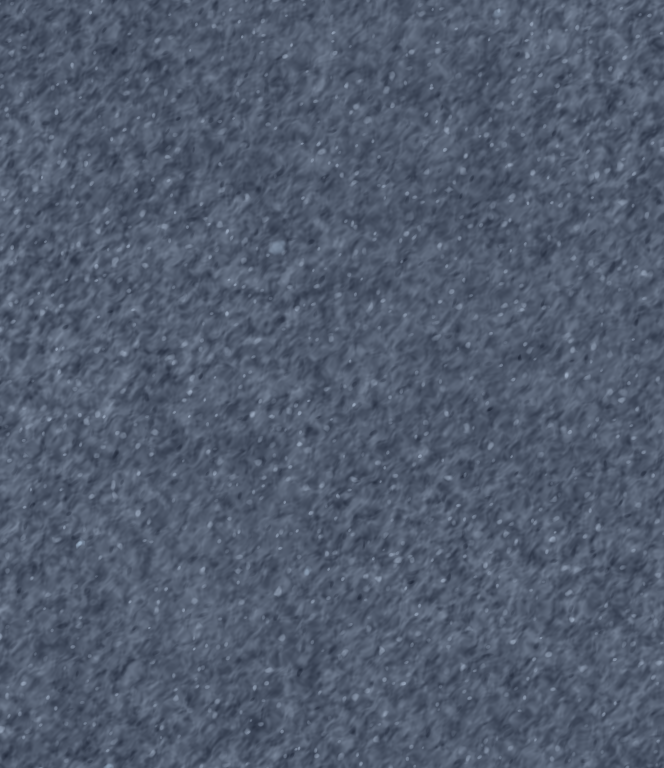
Reproduce this texture procedurally as a Shadertoy shader.

```glsl
// Slate-blue fine-grained stone with slanted grain, pale flecks and dark pits.

const vec3  BASE_COLOR  = vec3(0.313, 0.354, 0.425);
const vec3  TONE_TINT   = vec3(0.98, 1.03, 1.06);  // colour shift per unit of tone
const vec3  CHIP_COLOR  = vec3(0.60, 0.68, 0.77);
const float GRAIN_ANGLE = 0.86;                    // radians from horizontal
const float COARSE_GAIN = 0.052;
const float MEDIUM_GAIN = 0.064;
const float FINE_GAIN   = 0.036;
const float MOTTLE_GAIN = 0.022;
const float BROAD_GAIN  = 0.013;
const float SPECK_GAIN  = 0.19;
const float PATCH_GAIN  = 0.075;
const float PIT_GAIN    = 0.085;

vec2 hash2(vec2 p) {
    vec3 q = fract(vec3(p.xyx) * vec3(0.1031, 0.1030, 0.0973));
    q += dot(q, q.yzx + 33.33);
    return fract((q.xx + q.yz) * q.zy);
}

// Smooth value noise in -1..1
float noise(vec2 p) {
    vec2 i = floor(p), f = fract(p);
    f = f * f * (3.0 - 2.0 * f);
    float low  = mix(hash2(i).x, hash2(i + vec2(1, 0)).x, f.x);
    float high = mix(hash2(i + vec2(0, 1)).x, hash2(i + vec2(1, 1)).x, f.x);
    return 2.0 * mix(low, high, f.y) - 1.0;
}

vec2 rotate(vec2 p, float angle) {
    float c = cos(angle), s = sin(angle);
    return vec2(c * p.x + s * p.y, c * p.y - s * p.x);
}

// Scattered ragged ellipses: one candidate per cell, kept with chance "share"
float flecks(vec2 p, float cells, float share, vec2 radii, float stretch, float seed) {
    vec2 home = floor(p * cells);
    float ragged = 1.0 + 0.4 * noise(p * 190.0 + seed);
    float cover = 0.0;
    for (int y = -1; y <= 1; y++)
    for (int x = -1; x <= 1; x++) {
        vec2 cell = home + vec2(x, y);
        vec2 place = hash2(cell + seed);
        vec2 kind  = hash2(cell + seed + 57.0);
        vec2 shape = hash2(cell + seed + 113.0);
        vec2 d = rotate(p - (cell + place) / cells, GRAIN_ANGLE + 1.2 * (shape.x - 0.5));
        d.x /= stretch;
        float radius = mix(radii.x, radii.y, shape.y * shape.y);
        float body = 1.0 - smoothstep(0.3, 1.15, length(d) * ragged / radius);
        cover = max(cover, body * step(kind.x, share) * mix(0.35, 1.0, kind.y));
    }
    return cover;
}

// Layered noise, stretched along the grain direction
float grainTone(vec2 p) {
    vec2 bend = 0.003 * vec2(noise(p * 60.0 + 11.0), noise(p * 60.0 + 47.0));
    vec2 g = rotate(p + bend, GRAIN_ANGLE) + 3.0;
    float rough = 1.0 + 0.2 * noise(p * 3.5 + 71.0);
    float tone = COARSE_GAIN * noise(g * vec2(62.0, 105.0))
               + MEDIUM_GAIN * noise(g * vec2(110.0, 195.0) + 19.0)
               + FINE_GAIN   * noise(g * vec2(200.0, 290.0) + 83.0);
    return tone * rough
         + MOTTLE_GAIN * noise(p * 24.0 + 5.0)
         + BROAD_GAIN  * noise(p * 5.0 + 29.0);
}

void mainImage(out vec4 fragColor, in vec2 fragCoord) {
    vec2 p = fragCoord / iResolution.y;

    // Stone body
    float tone = grainTone(p);

    // Soft pale patches, small bright specks and slanted dark pits
    tone += PATCH_GAIN * flecks(p, 28.0, 0.40, vec2(0.005, 0.012), 1.3, 201.0);
    tone += SPECK_GAIN * flecks(p, 62.0, 0.32, vec2(0.0022, 0.0046), 1.4, 307.0);
    tone -= PIT_GAIN   * flecks(p, 44.0, 0.35, vec2(0.0025, 0.0050), 2.2, 409.0);
    vec3 color = BASE_COLOR + TONE_TINT * tone;

    // Rare bright mineral chips
    float chip = flecks(p, 7.0, 0.16, vec2(0.004, 0.010), 1.4, 503.0);
    color = mix(color, CHIP_COLOR, chip);

    fragColor = vec4(clamp(color, 0.0, 1.0), 1.0);
}
```
